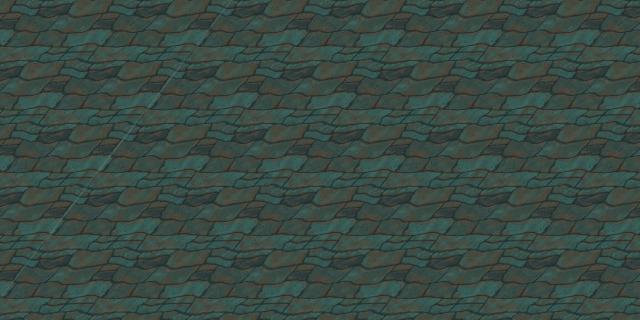
Give the GLSL for this texture, as a WebGL 1 fragment shader.

```glsl
precision highp float;
// Slanted slate paving in teal, moss and umber with rusty stains, crossed by one pale scratch.

uniform vec2 u_resolution;

// Lengths are in canvas heights.
#define TILE vec2(0.305, 0.1965)    // size of one repeat
#define STONES vec2(3.0, 4.0)       // stones per repeat, across and down
#define ORIGIN vec2(1.015, 0.633)   // centre of a teal patch
#define SLANT 0.5                   // sideways shift per repeat row
#define JOINT 0.0018                // half width of the joints
#define BEVEL 0.0065                // width of the worn stone lips
#define CORNER 0.007                // rounding of the stone corners
#define SPLIT_CHANCE 0.3            // share of stones cut into two thin ones
#define RUST_AMOUNT 0.5
#define SCRATCH_START vec2(0.0, 0.068)
#define SCRATCH_END vec2(0.724, 1.0)
#define SCRATCH_WIDTH 0.0010

const vec3 SLATE = vec3(0.200, 0.275, 0.262);
const vec3 MOSS  = vec3(0.238, 0.318, 0.280);
const vec3 UMBER = vec3(0.262, 0.285, 0.243);
const vec3 TEAL  = vec3(0.210, 0.365, 0.345);
const vec3 SHADE = vec3(0.172, 0.225, 0.225);
const vec3 RUST  = vec3(0.325, 0.270, 0.215);
const vec3 GROUT = vec3(0.125, 0.160, 0.160);
const vec3 CHALK = vec3(0.400, 0.510, 0.470);

vec2 hash2(vec2 p) {
  return fract(sin(vec2(dot(p, vec2(127.1, 311.7)), dot(p, vec2(269.5, 183.3)))) * 43758.5);
}

// Value noise that wraps after "period" cells.
float noise(vec2 p, vec2 period) {
  vec2 i = floor(p), f = fract(p);
  f = f * f * (3.0 - 2.0 * f);
  float a = hash2(mod(i, period)).x;
  float b = hash2(mod(i + vec2(1.0, 0.0), period)).x;
  float c = hash2(mod(i + vec2(0.0, 1.0), period)).x;
  float d = hash2(mod(i + vec2(1.0, 1.0), period)).x;
  return mix(mix(a, b, f.x), mix(c, d, f.x), f.y);
}

float fbm(vec2 tile, vec2 freq) {
  float sum = 0.0, amp = 0.533;
  for (int i = 0; i < 4; i++) {
    sum += amp * noise(tile * freq, freq);
    freq *= 2.0;
    amp *= 0.5;
  }
  return sum;
}

// Position of the upright joint left of stone i; each one leans a little differently.
float jointAt(float i, float course, float height) {
  vec2 h = hash2(vec2(mod(i, STONES.x), course) + 11.0) - 0.5;
  return i + 0.64 * h.x + 0.24 * h.y * height;
}

// Distance to the rim of the stone at "grid", with its id, centre and local height.
float stoneEdge(vec2 grid, out vec2 id, out vec2 centre, out float local) {
  float row = floor(grid.y), course = mod(row, STONES.y);
  float height = grid.y - row - 0.5;
  float shift = hash2(vec2(course, 5.0)).x;
  float x = grid.x + shift;
  float i = floor(x);
  if (x < jointAt(i, course, height)) i -= 1.0;
  else if (x >= jointAt(i + 1.0, course, height)) i += 1.0;
  float left = jointAt(i, course, height), right = jointAt(i + 1.0, course, height);
  id = vec2(mod(i, STONES.x), course);

  // Some stones are cut along their length
  float low = -0.5, high = 0.5;
  vec2 cut = hash2(id + 23.0);
  if (cut.x < SPLIT_CHANCE) {
    float seam = 0.3 * (cut.y - 0.5);
    if (height > seam) { low = seam; id.y += 0.5; }
    else high = seam;
  }
  centre = vec2(i + 0.5 - shift, row + 0.5);
  vec2 cell = TILE / STONES;
  vec2 halfSize = 0.5 * vec2(right - left, high - low) * cell;
  vec2 q = (vec2(x, height) - 0.5 * vec2(left + right, low + high)) * cell;
  local = q.y / halfSize.y;
  vec2 d = abs(q) - halfSize + CORNER;
  return CORNER - length(max(d, 0.0)) - min(max(d.x, d.y), 0.0);
}

void main() {
  float px = 1.0 / u_resolution.y;
  vec2 p = gl_FragCoord.xy * px;

  // Sheared repeat coordinates, bent and chipped
  vec2 tile = (p - ORIGIN) / TILE;
  tile.x -= SLANT * tile.y;
  vec2 chips = vec2(fbm(tile + 0.31, vec2(12.0, 10.0)), fbm(tile + 0.73, vec2(11.0, 9.0))) - 0.5;
  float bend = noise(tile * vec2(6.0, 4.0), vec2(6.0, 4.0)) - 0.5;
  vec2 grid = tile * STONES + 0.5 + chips * vec2(0.16, 0.28) + vec2(0.0, 0.42 * bend);
  vec2 id, centre;
  float local;
  float edge = stoneEdge(grid, id, centre, local);

  // Stone colour
  vec2 h = hash2(id + 41.0);
  vec2 wave = cos(6.2832 * (centre - 0.5) / STONES);
  float tealness = 0.6 * h.y + 0.15 * wave.x + 0.12 * wave.y;
  float grain = fbm(tile, vec2(18.0, 12.0));
  float stain = fbm(tile + 0.5, vec2(11.0, 12.0));
  vec3 col = mix(SLATE, MOSS, h.x);
  col = mix(col, SHADE, 0.75 * step(h.x, 0.2));
  col = mix(col, UMBER, 0.75 * smoothstep(0.42, 0.62, stain));
  col = mix(col, TEAL, 0.75 * smoothstep(0.32, 0.55, tealness + 0.5 * (grain - 0.5)));

  // Rust, fine cracks and surface grain
  float rim = 1.0 - smoothstep(0.0, 0.012, edge);
  col = mix(col, RUST, RUST_AMOUNT * smoothstep(0.54, 0.70, stain + 0.09 * rim));
  float crack = 1.0 - smoothstep(0.0, 0.022, abs(grain - 0.57));
  col *= (1.0 - 0.15 * crack) * (0.87 + 0.30 * grain);

  // Lit upper lips, shaded lower lips, dark joints
  float lip = 1.0 - smoothstep(JOINT, BEVEL, edge);
  col *= 1.0 + lip * (0.24 * smoothstep(-0.2, 0.7, local) - 0.14);
  col = mix(GROUT, col, mix(0.2, 1.0, smoothstep(JOINT - px, JOINT + px, edge)));

  // Scratch: a thin line with brighter, frayed stretches
  vec2 dir = normalize(SCRATCH_END - SCRATCH_START);
  vec2 rel = p - SCRATCH_START;
  float along = dot(rel, dir), across = dot(rel, vec2(-dir.y, dir.x));
  float wear = smoothstep(0.45, 0.8, noise(vec2(along * 7.0, 2.0), vec2(64.0)));
  float fray = 0.007 * (noise(vec2(along * 16.0, 5.0), vec2(64.0)) - 0.5);
  float line = 1.0 - smoothstep(SCRATCH_WIDTH - 0.5 * px, SCRATCH_WIDTH + px, abs(across));
  float strand = 1.0 - smoothstep(0.0, SCRATCH_WIDTH + px, abs(across - fray));
  col = mix(col, CHALK, max(line * (0.32 + 0.2 * wear), strand * 0.35 * wear));

  gl_FragColor = vec4(col, 1.0);
}
```
